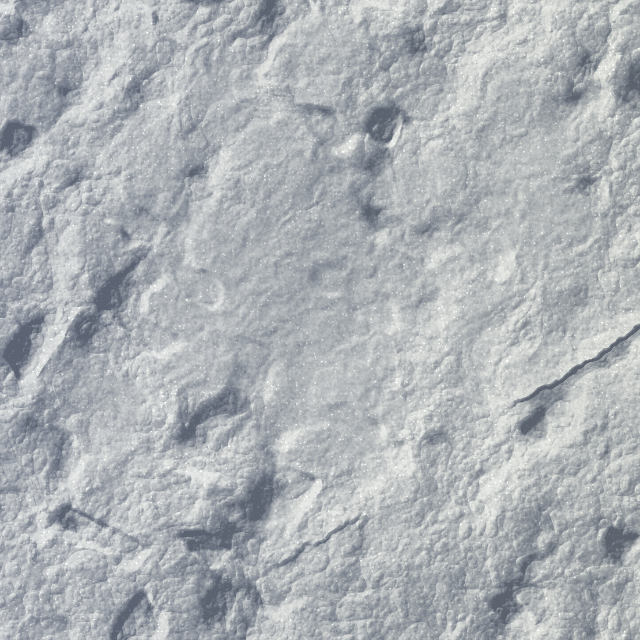
Give the GLSL for this texture, as a WebGL 2 fragment shader.

```glsl
#version 300 es
precision highp float;
// Trampled, sugary snow in low sunlight from the upper left.
// A height field of drifts, pits, loose cellular crumbs and scraped ledges is
// shaded by its slope and a short shadow march, then given grain and glints.

uniform vec2 u_resolution;
out vec4 fragColor;

const vec2  SUN = vec2(-0.77, 0.64);     // direction towards the light
const float SUN_RISE = 0.30;             // tangent of the sun's elevation
const float BASE_TONE = 0.695;
const float SLOPE_RANGE = 0.19;          // largest change caused by slope
const float SLOPE_GAIN = 1.7;
const float SHADOW_DEPTH = 0.18;
const float GRAIN_DEPTH = 0.14;
const float GLINT_CELLS = 180.0;
const float GLINT_SHARE = 0.22;
const float GLINT_RADIUS = 0.0013;
const vec2  CALM_CENTER = vec2(0.55, 0.54);
const mat2  TURN = mat2(0.80, 0.60, -0.60, 0.80);

vec2 hash2(vec2 cell) {
  uvec2 n = uvec2(ivec2(cell) + 4096);
  uint a = n.x * 1597334u ^ n.y * 3812015u;
  a = (a ^ (a >> 15)) * 2246822u;
  a ^= a >> 13;
  a *= 3266489u;
  a ^= a >> 16;
  return vec2(a & 65535u, a >> 16) / 65535.0;
}

float noise(vec2 p) {
  vec2 i = floor(p), f = fract(p);
  f = f * f * f * (f * (f * 6.0 - 15.0) + 10.0);
  return mix(mix(hash2(i).x, hash2(i + vec2(1, 0)).x, f.x),
             mix(hash2(i + vec2(0, 1)).x, hash2(i + vec2(1, 1)).x, f.x), f.y);
}

// Separate rounded crumbs of varied radius with flat gaps between them
float crumbs(vec2 p) {
  vec2 i = floor(p);
  float top = 0.0;
  for (int y = -1; y <= 1; y++)
    for (int x = -1; x <= 1; x++) {
      vec2 cell = i + vec2(x, y);
      vec2 rnd = hash2(cell);
      vec2 d = p - cell - rnd;
      float radius = 0.15 + 0.50 * fract(rnd.x * 37.0 + rnd.y * 11.0);
      top = max(top, radius * radius - dot(d, d));
    }
  return pow(top, 0.7);
}

// Ledge that climbs to an edge along the segment a-b, then drops
float ledge(vec2 p, vec2 a, vec2 b, float rise) {
  vec2 along = normalize(b - a);
  float t = dot(p - a, along) / length(b - a);
  float side = dot(p - a, vec2(-along.y, along.x));
  side += 0.010 * (noise(p * 38.0) - 0.5) + 0.004 * (noise(p * 120.0) - 0.5);
  float ends = smoothstep(0.0, 0.3, t) * (1.0 - smoothstep(0.8, 1.05, t));
  return rise * ends * smoothstep(-0.005, 0.003, side) * exp(-max(side, 0.0) / 0.05);
}

// Ragged patches of broken snow around a smoother middle
float roughness(vec2 p) {
  float away = length((p - CALM_CENTER) * vec2(0.8, 1.2));
  float patches = 0.6 * noise(p * 6.0 + 9.0) + 0.4 * noise(TURN * p * 17.0 + 4.0) - 0.5;
  return mix(0.10, 1.0, smoothstep(0.14, 0.54, away + 0.70 * patches));
}

float height(vec2 p, float rough) {
  vec2 q = p + 0.035 * (vec2(noise(p * 9.0), noise(p * 9.0 + 31.0)) - 0.5)
             + 0.014 * (vec2(noise(TURN * p * 37.0), noise(TURN * p * 37.0 + 57.0)) - 0.5);
  vec2 leaning = vec2(q.x - 0.35 * q.y, q.y);
  float h = 0.085 * noise(leaning * vec2(5.0, 3.6) + 3.0) * (0.35 + 0.65 * rough);
  h += 0.026 * noise(leaning * vec2(15.0, 8.0) + 17.0) * (0.25 + 0.75 * rough);
  h += 0.0050 * noise(TURN * q * vec2(38.0, 28.0)) * (0.4 + 0.6 * rough);
  h += 0.0026 * noise(q * 76.0 + 21.0);
  h -= 0.022 * smoothstep(0.62, 0.90, noise(TURN * q * vec2(13.0, 17.0) + 70.0)) * (0.25 + 0.75 * rough);
  h += 0.0130 * rough * crumbs(q * 20.0);
  h += 0.0070 * rough * crumbs(TURN * q * 47.0 + 7.0);
  h += 0.0028 * (0.2 + 0.8 * rough) * crumbs(p * 110.0);
  h += ledge(p, vec2(0.77, 0.345), vec2(1.05, 0.525), 0.024);
  h += ledge(p, vec2(0.40, 0.10), vec2(0.57, 0.20), 0.011);
  return h;
}

// Sparse bright crystals
float glints(vec2 p, float pixel) {
  vec2 cell = floor(p * GLINT_CELLS);
  vec2 rnd = hash2(cell + 700.0), pick = hash2(cell + 1900.0);
  float d = length(p - (cell + 0.25 + 0.5 * rnd) / GLINT_CELLS);
  float r = GLINT_RADIUS * (0.5 + 0.5 * pick.y);
  return step(pick.x, GLINT_SHARE) * pick.y * (1.0 - smoothstep(r - pixel * 0.6, r + pixel * 0.6, d));
}

void main() {
  vec2 p = gl_FragCoord.xy / u_resolution.y;
  float rough = roughness(p);
  float h = height(p, rough);

  // Slope towards the light and shadow from higher snow
  float reach = 0.0025;
  float slope = (h - height(p + SUN * reach, rough)) / reach;
  float cover = 0.0;
  for (int i = 1; i <= 6; i++) {
    float t = 0.007 * float(i);
    cover = max(cover, height(p + SUN * t, rough) - h - t * SUN_RISE);
  }
  float shadow = smoothstep(0.0, 0.012, cover);

  float grain = 0.55 * noise(TURN * p * 250.0) + 0.45 * noise(p * 470.0 + 5.0) - 0.5;
  float tone = BASE_TONE + SLOPE_RANGE * tanh(SLOPE_GAIN * slope) - SHADOW_DEPTH * shadow;
  tone += GRAIN_DEPTH * grain + 0.06 * (noise(p * 3.0 + 40.0) - 0.5);
  tone = clamp(tone, 0.36, 0.90) + 0.20 * glints(p, 1.0 / u_resolution.y) * (1.0 - 0.5 * shadow);

  // Cool shade, neutral light, slightly bluer to the left
  float warmth = clamp((tone - 0.44) / 0.41, 0.0, 1.0);
  vec3 tint = vec3(0.0, mix(0.03, 0.01, warmth), mix(0.08, 0.0, warmth) + 0.02 * (0.5 - p.x));
  fragColor = vec4(clamp(tone + tint, 0.0, 1.0), 1.0);
}
```
